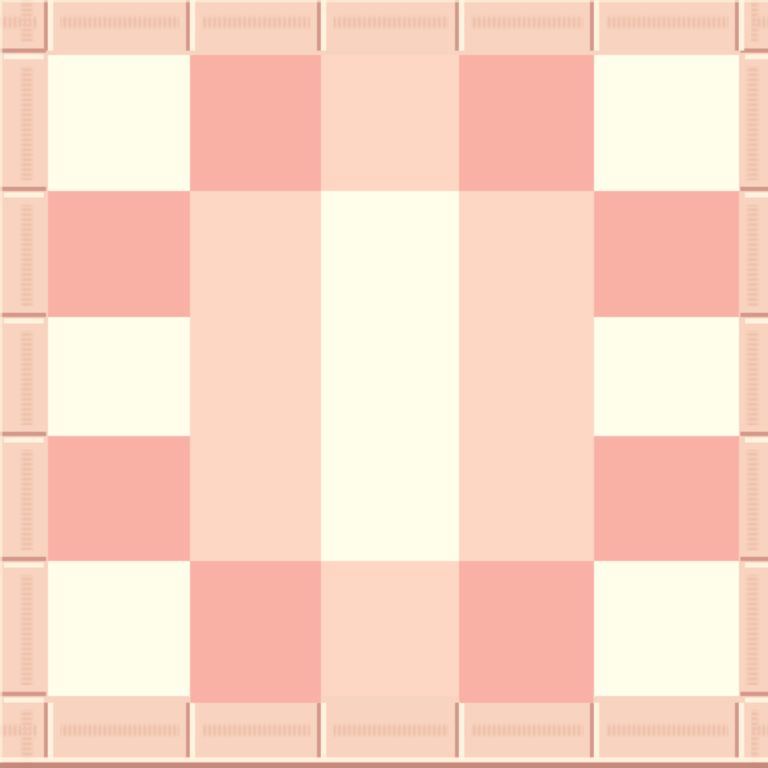
Write a WebGL 2 fragment shader that draws this pattern.

```glsl
#version 300 es
precision highp float;
// Pastel checkered panel framed by grooved, stitched border tiles.
#define CREAM vec3(1.0, 0.995, 0.922)
#define PINK vec3(0.975, 0.694, 0.652)
#define PEACH vec3(0.992, 0.843, 0.768)
#define TILE vec3(0.973, 0.827, 0.748)
#define SHADE vec3(0.79, 0.53, 0.49)
#define LIGHT vec3(1.0, 0.965, 0.88)
#define GROOVE 0.0052
#define RIDGE 0.0068
#define STITCH_PITCH 0.0065
#define STITCH_STRENGTH 0.09

uniform vec2 u_resolution;
out vec4 outColor;

const float COLS[6] = float[6](0.0625, 0.2474, 0.418, 0.5977, 0.7734, 0.9622);
const float ROWS[6] = float[6](0.0716, 0.2487, 0.4128, 0.5677, 0.7305, 0.9063);

float softness;

float edge(float at, float x) {
    return smoothstep(at - softness, at + softness, x);
}

float band(float a, float b, float x) {
    return edge(a, x) * (1.0 - edge(b, x));
}

float box(vec2 lo, vec2 hi, vec2 p) {
    return band(lo.x, hi.x, p.x) * band(lo.y, hi.y, p.y);
}

// Cell colours are symmetric about the central column and row.
vec3 cellColor(int col, int row) {
    int dx = abs(col - 2);
    int dy = abs(row - 2);
    if (dx == 2) return dy == 1 ? PINK : CREAM;
    if (dx == 1) return dy == 2 ? PINK : PEACH;
    return dy == 2 ? PEACH : CREAM;
}

vec3 checkers(vec2 p) {
    vec3 grid = CREAM;
    for (int row = 0; row < 5; row++) {
        vec3 strip = cellColor(0, row);
        for (int col = 1; col < 5; col++)
            strip = mix(strip, cellColor(col, row), edge(COLS[col], p.x));
        grid = row == 0 ? strip : mix(grid, strip, edge(ROWS[row], p.y));
    }
    return grid;
}

// Fine dotted seam: u runs along the seam, v is the offset across it.
float stitches(float u, float v) {
    float dots = 0.5 + 0.5 * cos(6.28318 * u / STITCH_PITCH);
    float across = smoothstep(0.011, 0.003, abs(v));
    return across * (0.35 + 0.65 * dots);
}

vec3 border(vec2 p) {
    vec3 color = TILE;
    float horizontal = 1.0 - band(ROWS[0], ROWS[5], p.y);
    float vertical = 1.0 - band(COLS[0], COLS[5], p.x);
    float rowSeam = stitches(p.x, p.y - (p.y < 0.5 ? 0.029 : 0.951));
    float colSeam = stitches(p.y, p.x - (p.x < 0.5 ? 0.035 : 0.980));
    float seam = max(rowSeam * horizontal, colSeam * vertical);

    // Grooves: dark on one side, bright ridge on the other.
    float dark = 0.0;
    float bright = 0.0;
    for (int i = 0; i < 6; i++) {
        float x = COLS[i];
        float ends = max(band(-0.1, 0.066, p.y), band(0.915, 0.988, p.y));
        dark = max(dark, band(x - GROOVE, x, p.x) * ends);
        bright = max(bright, band(x, x + RIDGE, p.x) * ends);
        seam *= 1.0 - horizontal * band(x - 0.014, x + 0.016, p.x);

        float y = ROWS[i] - (i == 0 ? 0.003 : 0.0);
        float sides = max(band(-0.1, 0.060, p.x), band(0.964, 1.1, p.x));
        float lip = max(band(0.005, 0.057, p.x), band(0.970, 1.1, p.x));
        dark = max(dark, band(y - 0.0055, y, p.y) * sides);
        bright = max(bright, band(y + 0.002, y + 0.0085, p.y) * lip);
        seam *= 1.0 - vertical * band(y - 0.014, y + 0.018, p.y);
    }
    color = mix(color, color * vec3(0.91, 0.82, 0.78), seam * STITCH_STRENGTH * 5.0);
    color = mix(color, SHADE, dark * 0.78);
    color = mix(color, LIGHT, bright * 0.92);

    // Outer rim.
    color = mix(color, LIGHT, 0.6 * (1.0 - edge(0.003, min(p.x, p.y))));
    color = mix(color, LIGHT, 0.85 * band(0.986, 0.992, p.y));
    return mix(color, SHADE * 0.95, 0.9 * edge(0.993, p.y));
}

void main() {
    vec2 p = gl_FragCoord.xy / u_resolution;
    p.y = 1.0 - p.y;
    softness = max(0.0014, 0.75 / min(u_resolution.x, u_resolution.y));

    // The pink columns reach slightly further into the lower border.
    float tall = max(band(COLS[1], COLS[2], p.x), band(COLS[3], COLS[4], p.x));
    float bottom = ROWS[5] + 0.0088 * tall;
    float panel = box(vec2(COLS[0], ROWS[0]), vec2(COLS[5], bottom), p);

    outColor = vec4(mix(border(p), checkers(p), panel), 1.0);
}
```
